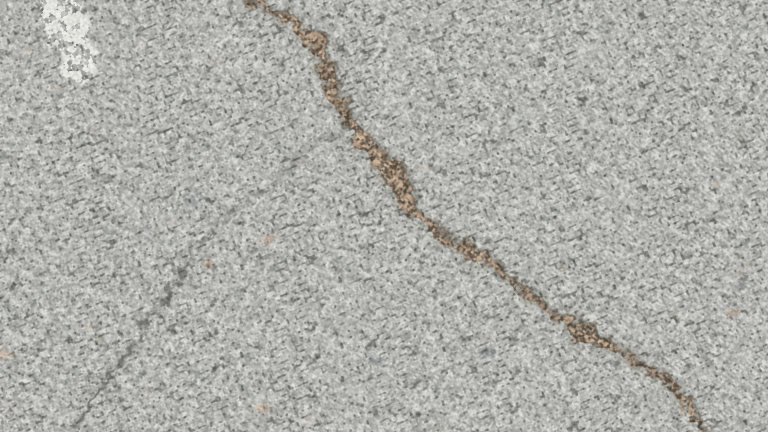
Give the GLSL for this texture, as a Shadertoy shader.

```glsl
// Worn grey asphalt with a rubble-filled crack, a fine side crack and a flake of road paint.
#define GRAIN_FREQ 165.0
#define GRAIN_CONTRAST 0.37
#define SPECK_DEPTH 0.24
#define STONE_AMOUNT 0.30
#define CRACK_JITTER 0.026
#define BRANCH_WIDTH 0.0045
#define PAINT_RADIUS 0.048
#define ASPHALT vec3(0.727, 0.730, 0.712)
#define RUBBLE_DARK vec3(0.34, 0.30, 0.25)
#define RUBBLE_LIGHT vec3(0.80, 0.69, 0.59)
#define PAINT vec3(0.91, 0.91, 0.89)

// Main crack: position and half width at each bend
const vec3 crackPath[16] = vec3[16](
    vec3(0.54, 1.01, 0.004), vec3(0.655, 0.960, 0.009), vec3(0.736, 0.903, 0.017),
    vec3(0.759, 0.815, 0.013), vec3(0.806, 0.734, 0.007), vec3(0.836, 0.680, 0.017),
    vec3(0.918, 0.585, 0.021), vec3(0.944, 0.525, 0.013), vec3(1.000, 0.463, 0.008),
    vec3(1.115, 0.405, 0.014), vec3(1.192, 0.340, 0.005), vec3(1.273, 0.278, 0.006),
    vec3(1.350, 0.230, 0.020), vec3(1.447, 0.178, 0.003), vec3(1.550, 0.118, 0.010),
    vec3(1.640, -0.01, 0.005));

const vec2 branchPath[10] = vec2[10](
    vec2(0.80, 0.71), vec2(0.718, 0.653), vec2(0.625, 0.572), vec2(0.537, 0.509),
    vec2(0.463, 0.437), vec2(0.417, 0.352), vec2(0.347, 0.264), vec2(0.30, 0.178),
    vec2(0.231, 0.097), vec2(0.165, -0.01));

// Larger stones: position and warmth (0 slate, 1 pink-tan)
const vec3 bigStones[9] = vec3[9](
    vec3(0.445, 0.535, 0.0), vec3(1.130, 0.186, 0.0), vec3(1.706, 0.335, 0.1),
    vec3(0.870, 0.165, 0.0), vec3(0.620, 0.445, 0.9), vec3(0.483, 0.390, 0.7),
    vec3(0.605, 0.055, 1.0), vec3(0.010, 0.178, 0.9), vec3(1.695, 0.275, 0.7));

float hash(vec2 p) {
    return fract(sin(dot(p, vec2(127.1, 311.7))) * 43758.5453);
}

float noise(vec2 p) {
    vec2 i = floor(p), f = fract(p);
    f = f * f * (3.0 - 2.0 * f);
    return mix(mix(hash(i), hash(i + vec2(1, 0)), f.x),
               mix(hash(i + vec2(0, 1)), hash(i + vec2(1, 1)), f.x), f.y);
}

// Distance to a segment and the fraction along it
vec2 segment(vec2 p, vec2 a, vec2 b) {
    vec2 ab = b - a;
    float t = clamp(dot(p - a, ab) / dot(ab, ab), 0.0, 1.0);
    return vec2(length(p - a - ab * t), t);
}

float crackDistance(vec2 p) {
    float d = 9.0;
    for (int i = 0; i < 15; i++) {
        vec2 s = segment(p, crackPath[i].xy, crackPath[i + 1].xy);
        d = min(d, s.x - mix(crackPath[i].z, crackPath[i + 1].z, s.y));
    }
    return d;
}

float branchDistance(vec2 p) {
    float d = 9.0;
    for (int i = 0; i < 9; i++) d = min(d, segment(p, branchPath[i], branchPath[i + 1]).x);
    return d;
}

vec3 stoneColor(float warmth) {
    return mix(vec3(0.51, 0.53, 0.53), vec3(0.80, 0.69, 0.60), warmth);
}

void mainImage(out vec4 fragColor, in vec2 fragCoord) {
    vec2 p = fragCoord / iResolution.y;
    float px = 1.0 / iResolution.y;

    // Grain layers, each turned to hide its lattice
    vec2 turned = mat2(0.8, 0.6, -0.6, 0.8) * p;
    vec2 tilted = mat2(0.92, -0.39, 0.39, 0.92) * p;
    float fine = noise(turned * GRAIN_FREQ * 1.3 + 31.0);
    float coarse = noise(tilted * GRAIN_FREQ * 0.7 + 90.0);
    float speck = noise(tilted * GRAIN_FREQ * 0.85 + 277.0);
    float tone = GRAIN_CONTRAST * (0.55 * fine + 0.45 * coarse - 0.5);
    tone -= SPECK_DEPTH * smoothstep(0.56, 0.98, speck);
    vec3 col = ASPHALT + tone;

    // Scattered aggregate in two sizes
    for (int k = 0; k < 2; k++) {
        vec2 q = turned * (k == 0 ? 30.0 : 64.0);
        vec2 cell = floor(q) + float(k) * 57.0;
        vec2 offset = fract(q) - 0.35 - 0.3 * vec2(hash(cell + 3.1), hash(cell + 8.7));
        float r = 0.12 + 0.18 * hash(cell + 5.3);
        float mask = 1.0 - smoothstep(r - 0.08, r + 0.08, length(offset * vec2(0.85, 1.15)));
        mask *= step(0.6, hash(cell + 1.9));
        float warmth = smoothstep(0.8, 1.1, hash(cell + 6.4));
        col = mix(col, stoneColor(warmth) + 0.6 * tone, mask * STONE_AMOUNT);
    }
    for (int i = 0; i < 9; i++) {
        vec2 offset = (p - bigStones[i].xy) * vec2(0.8, 1.2) + 0.008 * (coarse - 0.5);
        float mask = 1.0 - smoothstep(0.007, 0.018, length(offset));
        col = mix(col, stoneColor(bigStones[i].z) + 0.6 * tone, 0.55 * mask);
    }

    // Flaking road paint
    float paintDist = segment(p, vec2(0.118, 1.04), vec2(0.185, 0.86)).x - PAINT_RADIUS;
    paintDist += 0.03 * (noise(turned * 42.0) - 0.5);
    float flakes = smoothstep(0.40, 0.52, 0.65 * noise(tilted * 72.0 + 12.0) + 0.35 * fine);
    float paint = flakes * (1.0 - smoothstep(-0.008, 0.004 + px, paintDist));
    col = mix(col, PAINT + 0.12 * (fine - 0.5), 0.88 * paint);

    // Ragged coordinates shared by both cracks
    vec2 wobble = vec2(noise(turned * 38.0), noise(turned * 38.0 + 19.0)) - 0.5;
    wobble += 0.7 * (vec2(noise(tilted * 95.0 + 4.0), noise(tilted * 95.0 + 51.0)) - 0.5);
    vec2 ragged = p + CRACK_JITTER * wobble;

    // Fine side crack, broken up and stronger toward the bottom
    float branch = branchDistance(ragged);
    float strength = mix(0.62, 0.25, smoothstep(0.3, 0.6, p.y));
    float gaps = smoothstep(0.25, 0.65, 0.5 * noise(p * 60.0 + 8.0) + 0.5 * coarse);
    float line = 1.0 - smoothstep(BRANCH_WIDTH * 0.3, BRANCH_WIDTH * 1.8 + px, branch);
    col = mix(col, vec3(0.34, 0.34, 0.32), line * gaps * strength);
    col -= 0.035 * exp(-branch * 80.0);

    // Main crack: faint soil, broken shadow on the upper lip, then rubble
    float crack = crackDistance(ragged);
    col -= 0.09 * exp(-max(crack, 0.0) * 110.0) * vec3(0.9, 1.0, 1.1);
    float lip = crackDistance(ragged - vec2(0.004, 0.003));
    float lipGaps = smoothstep(0.15, 0.6, coarse);
    float lipMask = 1.0 - smoothstep(-0.004, 0.005 + px, lip);
    col = mix(col, vec3(0.35, 0.34, 0.30), 0.6 * lipGaps * lipMask);
    float crumbs = 0.5 * noise(tilted * 150.0 + 23.0) + 0.5 * fine;
    vec3 rubble = mix(RUBBLE_DARK, RUBBLE_LIGHT, smoothstep(0.18, 0.80, crumbs));
    rubble += 0.10 * (noise(turned * 75.0 + 61.0) - 0.5);
    rubble *= mix(0.85, 1.04, smoothstep(0.0, 0.012, -crack));
    col = mix(col, rubble, 0.88 * (1.0 - smoothstep(-0.005, 0.003 + px, crack)));

    fragColor = vec4(clamp(col, 0.0, 1.0), 1.0);
}
```
